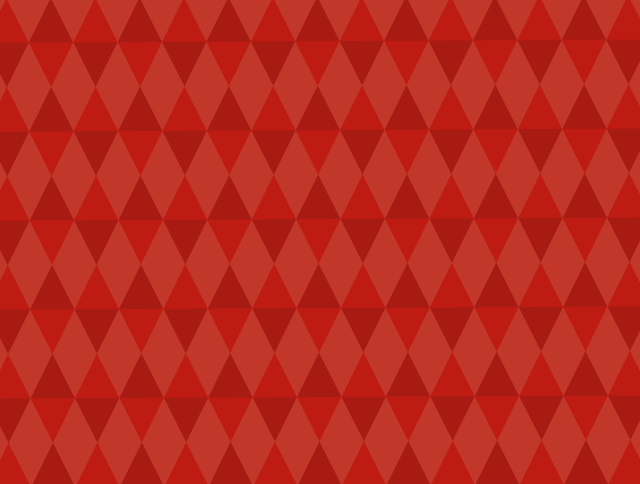
Write a Shadertoy shader that draws this pattern.

```glsl
const vec3 LIGHT_RED  = vec3(0.758, 0.218, 0.168);
const vec3 BRIGHT_RED = vec3(0.745, 0.108, 0.072);
const vec3 DARK_RED   = vec3(0.656, 0.104, 0.070);

// Lengths are fractions of the canvas width
const vec2  CELL   = vec2(0.0694, 0.1390);   // full size of one diamond
const vec2  ANCHOR = vec2(-0.0026, 0.0358);  // diamond centre, from canvas centre
const float TILT   = 0.005;                  // radians, counterclockwise

vec2 rotate(vec2 p, float angle) {
    float c = cos(angle), s = sin(angle);
    return vec2(c * p.x - s * p.y, s * p.x + c * p.y);
}

// Coverage of the positive side of a signed distance
float coverage(float dist, float pixel) {
    return clamp(0.5 + dist / pixel, 0.0, 1.0);
}

void mainImage(out vec4 fragColor, in vec2 fragCoord) {
    float pixel = 1.0 / iResolution.x;
    vec2 p = (fragCoord - 0.5 * iResolution.xy) * pixel;

    // Slightly tilted grid with one split diamond per cell
    vec2 grid = rotate(p - ANCHOR, -TILT) / CELL;
    vec2 id = floor(grid + 0.5);
    vec2 local = grid - id;

    // Halves swap colours in alternate columns
    float upper = coverage(local.y * CELL.y, pixel);
    float oddColumn = mod(id.x, 2.0);
    float darkness = mix(upper, 1.0 - upper, oddColumn);
    vec3 diamond = mix(BRIGHT_RED, DARK_RED, darkness);

    // Diamond edge, light diamonds fill the gaps
    float edge = (0.5 - abs(local.x) - abs(local.y)) / length(1.0 / CELL);
    vec3 color = mix(LIGHT_RED, diamond, coverage(edge, pixel));

    fragColor = vec4(color, 1.0);
}
```
